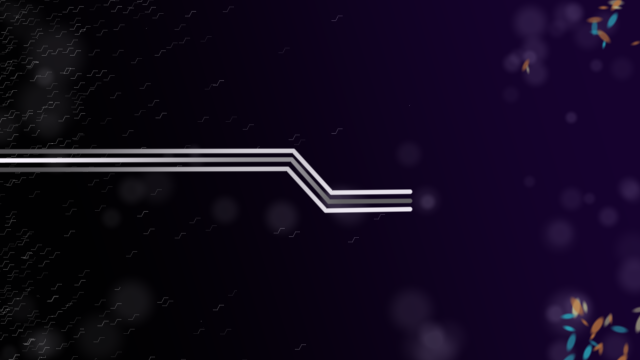
Give the GLSL for this background, as a Shadertoy shader.

```glsl
const vec3 SHADOW = vec3(0.004, 0.003, 0.007);
const vec3 VIOLET = vec3(0.085, 0.008, 0.180);
const vec3 HAZE = vec3(0.092, 0.090, 0.096);
const vec3 TEAL = vec3(0.16, 0.62, 0.70);
const vec3 COPPER = vec3(0.72, 0.45, 0.24);
const vec3 CREAM = vec3(0.72, 0.72, 0.56);
const vec3 STRIPE_TINT = vec3(0.98, 0.96, 1.0);
const float STRIPE_RADIUS = 0.0062;
const float STRIPE_END = 1.139;
const vec2 MARK_CELL = vec2(0.060, 0.030);
const vec2 MARK_HALF = vec2(0.014, 0.0065);
const float MARK_WIDTH = 0.0007;
const float MARK_LIGHT = 0.25;
const int MARK_LAYERS = 4;

float hash(vec2 p) {
    vec3 q = fract(vec3(p.xyx) * 0.1031);
    q += dot(q, q.yzx + 33.33);
    return fract((q.x + q.y) * q.z);
}

vec2 hash2(vec2 p) {
    return vec2(hash(p), hash(p + 47.3));
}

float segment(vec2 p, vec2 a, vec2 b) {
    vec2 d = b - a;
    return length(p - a - d * clamp(dot(p - a, d) / dot(d, d), 0.0, 1.0));
}

float cover(float d, float pixel) {
    return 1.0 - smoothstep(-pixel, pixel, d);
}

// Soft discs scattered around a centre
float bokeh(vec2 p, vec2 center, vec2 spread, int count, float size, float seed) {
    float light = 0.0;
    for (int i = 0; i < count; i++) {
        vec2 id = vec2(float(i) * 3.7, seed);
        vec2 pos = center + spread * (2.0 * hash2(id) - 1.0);
        float radius = size * mix(0.35, 1.2, hash(id + 9.1));
        float disc = 1.0 - smoothstep(0.35 * radius, 1.15 * radius, length(p - pos));
        light += disc * mix(0.35, 1.0, hash(id + 17.7));
    }
    return light;
}

// Small stepped strokes, thinning out to the right
float marks(vec2 p, float pixel) {
    float light = 0.0;
    for (int i = 0; i < MARK_LAYERS; i++) {
        float layer = float(i);
        vec2 q = p / MARK_CELL + layer * vec2(0.37, 0.61);
        vec2 id = floor(q) + layer * 61.0;
        float density = (0.35 + 1.1 * abs(p.y - 0.43)) * exp(-5.0 * p.x);
        density += 0.012 * (1.0 - step(1.0, p.x));
        vec2 jitter = (hash2(id + 5.0) - 0.5) * (MARK_CELL - 2.2 * MARK_HALF);
        vec2 s = (fract(q) - 0.5) * MARK_CELL - jitter;
        vec2 knee = MARK_HALF * vec2(0.25, 1.0);
        float d = segment(s, -MARK_HALF, -knee);
        d = min(d, segment(s, -knee, knee));
        d = min(d, segment(s, knee, MARK_HALF));
        float shown = step(hash(id), density);
        light += shown * cover(d - MARK_WIDTH, pixel) * mix(0.35, 1.0, hash(id + 23.0));
    }
    return light;
}

// Bent stripe; levels are brightness at the start, bend and end
void stripe(inout vec3 col, vec2 p, float pixel, float startY, vec2 a, vec2 b, float endY, vec3 levels) {
    float d = segment(p, vec2(-0.1, startY), a);
    d = min(d, segment(p, a, b));
    d = min(d, segment(p, b, vec2(STRIPE_END, endY)));
    float level = mix(levels.x, levels.y, smoothstep(0.0, 0.75, p.x));
    level = mix(level, levels.z, smoothstep(a.x, b.x + 0.05, p.x));
    col = mix(col, STRIPE_TINT * level, cover(d - STRIPE_RADIUS, pixel));
}

// Turned, coloured flakes scattered around a centre
void flakes(inout vec3 col, vec2 p, float pixel, vec2 center, vec2 spread, int count, float size, float seed) {
    for (int i = 0; i < count; i++) {
        vec2 id = vec2(float(i) * 5.3, seed);
        vec2 s = p - center - spread * (2.0 * hash2(id) - 1.0);
        float angle = 6.2832 * hash(id + 3.0);
        s = mat2(cos(angle), -sin(angle), sin(angle), cos(angle)) * s;
        float len = size * mix(0.35, 1.0, hash(id + 11.0));
        float d = (length(s / vec2(1.0, 0.42)) - len) * 0.42;
        float pick = hash(id + 29.0);
        vec3 tint = pick < 0.45 ? TEAL : (pick < 0.78 ? COPPER : CREAM);
        float alpha = mix(0.5, 0.95, hash(id + 37.0));
        col = mix(col, tint, alpha * cover(d, pixel + 0.0012));
    }
}

void mainImage(out vec4 fragColor, in vec2 fragCoord) {
    float pixel = 1.0 / iResolution.y;
    vec2 p = fragCoord * pixel;

    // Diagonal backdrop
    float ramp = smoothstep(0.12, 1.0, p.x * 0.51 + p.y * 0.16);
    vec3 col = mix(SHADOW, VIOLET, ramp);

    // Haze clusters: left edge, middle, right edge
    float haze = bokeh(p, vec2(0.04, 0.79), vec2(0.12, 0.24), 9, 0.085, 1.0);
    haze += bokeh(p, vec2(0.18, 0.09), vec2(0.24, 0.13), 7, 0.075, 2.0);
    haze += bokeh(p, vec2(0.75, 0.49), vec2(0.46, 0.13), 15, 0.052, 3.0);
    haze += bokeh(p, vec2(1.56, 0.84), vec2(0.24, 0.18), 15, 0.050, 4.0);
    haze += bokeh(p, vec2(1.63, 0.36), vec2(0.17, 0.15), 10, 0.052, 5.0);
    haze += bokeh(p, vec2(1.43, 0.08), vec2(0.31, 0.07), 11, 0.065, 6.0);
    col += HAZE * min(haze, 1.7);
    col += MARK_LIGHT * min(marks(p, pixel), 1.2);

    // Three stripes
    stripe(col, p, pixel, 0.579, vec2(0.815, 0.581), vec2(0.921, 0.465), 0.4676, vec3(0.32, 0.84, 0.92));
    stripe(col, p, pixel, 0.554, vec2(0.810, 0.557), vec2(0.914, 0.440), 0.4421, vec3(1.00, 0.58, 0.38));
    stripe(col, p, pixel, 0.528, vec2(0.799, 0.531), vec2(0.905, 0.415), 0.4190, vec3(0.30, 0.80, 0.94));

    // Flakes in the right corners and a few strays
    flakes(col, p, pixel, vec2(1.70, 0.93), vec2(0.075, 0.065), 11, 0.023, 7.0);
    flakes(col, p, pixel, vec2(1.68, 0.08), vec2(0.11, 0.09), 21, 0.027, 8.0);
    flakes(col, p, pixel, vec2(1.45, 0.80), vec2(0.035, 0.03), 2, 0.016, 9.0);
    fragColor = vec4(col, 1.0);
}
```
